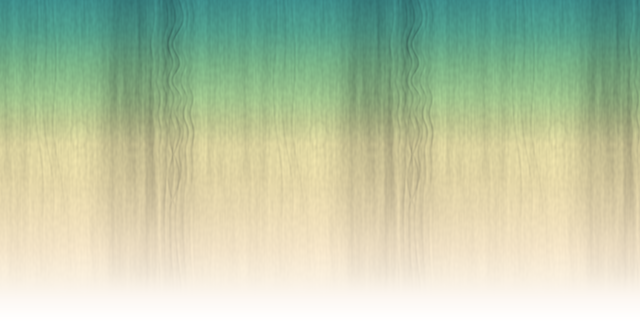
This background is drawn by a WebGL 2 fragment shader. Its source:

```glsl
#version 300 es
precision highp float;
// Stained wood board: a vertical wash from teal through green and sand to white,
// shaded by a wood grain that repeats sideways. The grain is periodic gradient
// noise stretched along y, plus soft veins that wander around a few centre lines.

uniform vec2 u_resolution;
out vec4 fragColor;

const float TILE = 0.729;           // width of one board, in canvas heights
const float BAND_SHADE = 0.13;      // broad dark bands
const float STREAK_SHADE = 0.085;   // medium streaks
const float FIBRE_SHADE = 0.06;     // thin fibres
const float SPECKLE_SHADE = 0.045;  // pores
const float VEIN_SHADE = 0.12;      // wandering veins
const float FADE_LOW = 0.09;        // height where the grain vanishes
const float FADE_HIGH = 0.72;       // height where it is at full strength

// Wash: colour stops and their heights, from bottom to top.
const int STOPS = 12;
const float HEIGHT[STOPS] = float[](0.02, 0.09, 0.16, 0.24, 0.34, 0.45,
                                    0.56, 0.63, 0.70, 0.80, 0.91, 1.0);
const vec3 WASH[STOPS] = vec3[](
  vec3(1.00, 1.00, 1.00), vec3(0.99, 0.97, 0.95), vec3(0.97, 0.93, 0.86),
  vec3(0.95, 0.89, 0.78), vec3(0.91, 0.85, 0.70), vec3(0.87, 0.82, 0.64),
  vec3(0.84, 0.81, 0.61), vec3(0.73, 0.77, 0.56), vec3(0.61, 0.75, 0.54),
  vec3(0.47, 0.69, 0.52), vec3(0.31, 0.61, 0.54), vec3(0.24, 0.55, 0.54));

vec3 wash(float y) {
  vec3 c = WASH[0];
  for (int i = 1; i < STOPS; i++)
    c = mix(c, WASH[i], clamp((y - HEIGHT[i - 1]) / (HEIGHT[i] - HEIGHT[i - 1]), 0.0, 1.0));
  return c;
}

vec2 gradientAt(vec2 cell) {
  vec3 q = fract(cell.xyx * vec3(0.1031, 0.1030, 0.0973));
  q += dot(q, q.yzx + 33.33);
  float a = 6.2832 * fract((q.x + q.y) * q.z);
  return vec2(cos(a), sin(a));
}

// Gradient noise over one board: freq.x is whole, so it wraps at the edges.
float grain(vec2 p, vec2 freq) {
  p *= freq;
  vec2 i = floor(p), f = fract(p);
  vec2 u = f * f * f * (f * (f * 6.0 - 15.0) + 10.0);
  vec4 v;
  for (int k = 0; k < 4; k++) {
    vec2 o = vec2(k & 1, k >> 1);
    vec2 cell = i + o;
    v[k] = dot(gradientAt(vec2(mod(cell.x, freq.x), cell.y + freq.x)), f - o);
  }
  return 1.4 * mix(mix(v.x, v.y, u.x), mix(v.z, v.w, u.x), u.y);
}

float bump(float d, float w) { return exp(-d * d / (w * w)); }

// Dark line with a light edge on its right.
float vein(float d, float w) { return bump(d, w) - 0.55 * bump(d - 2.0 * w, w); }

void main() {
  vec2 p = gl_FragCoord.xy / u_resolution.y;
  float y = p.y;
  float x = fract(p.x / TILE);
  float lineWidth = max(0.0045, 0.7 / (u_resolution.y * TILE));

  // Broad bands, with a sharper dark edge at the left of the cluster.
  float shade = BAND_SHADE * (bump(x - 0.57, 0.12) + 0.6 * bump(x - 0.72, 0.06)
              + 0.5 * bump(x - 0.47, 0.014) - 0.25 * bump(x - 0.27, 0.12));
  shade += 0.05 * bump(x - 0.58, 0.12) * bump(y - 0.69, 0.09);

  // Streaks, fibres and pores from coarse to fine.
  float cluster = 0.55 + 0.8 * bump(x - 0.64, 0.16);
  vec2 g = vec2(x, y);
  shade += STREAK_SHADE * cluster * grain(g, vec2(22.0, 1.3));
  shade += FIBRE_SHADE * cluster * grain(g, vec2(61.0, 3.0));
  shade += 0.6 * FIBRE_SHADE * grain(g, vec2(97.0, 9.0));
  shade += SPECKLE_SHADE * grain(g, vec2(83.0, 58.0));
  shade += 0.02 * grain(g, vec2(3.0, 9.0));

  // Nested veins beside the wavy core; the wave dies out sideways.
  float wave = 0.016 * sin(47.0 * y + 1.6 * sin(9.0 * y)) * smoothstep(0.3, 0.8, y)
             + 0.012 * sin(13.0 * y + 0.6);
  for (int i = -4; i <= 2; i++) {
    float k = float(i);
    float path = 0.745 + 0.027 * k + wave / (1.0 + 0.5 * abs(k));
    float strength = (1.0 - 0.14 * abs(k)) * (0.65 + 0.7 * grain(vec2(0.1 * k, y), vec2(10.0, 4.0)));
    shade += VEIN_SHADE * strength * vein(x - path, lineWidth);
  }

  // Chain of spindle eyes in the core.
  float eye = 0.021 * abs(sin(3.1416 * (y - 0.39) / 0.14));
  float eyeZone = smoothstep(0.34, 0.40, y) * (1.0 - smoothstep(0.64, 0.69, y));
  shade += 0.07 * eyeZone * vein(abs(x - 0.725 - 0.3 * wave) - eye, lineWidth);

  // Faint side veins leaning to the right as they descend.
  for (int i = 0; i < 3; i++) {
    float k = float(i);
    float path = 0.15 + 0.038 * k + 0.035 * smoothstep(0.65, 0.35, y) + 0.007 * sin(15.0 * y + k);
    shade += 0.045 * smoothstep(0.22, 0.4, y) * vein(x - path, lineWidth);
  }

  // Pale oval knot.
  float knot = length((vec2(x, y) - vec2(0.332, 0.59)) / vec2(0.036, 0.042));
  shade += 0.03 * bump(knot - 1.0, 0.16) - 0.02 * (1.0 - smoothstep(0.7, 1.0, knot));

  float fade = smoothstep(FADE_LOW, FADE_HIGH, y) * 0.8 + 0.2 * smoothstep(FADE_LOW, 0.2, y);
  vec3 colour = wash(y) * (1.0 - fade * shade * vec3(1.0, 1.0, 0.9));
  fragColor = vec4(clamp(colour, 0.0, 1.0), 1.0);
}
```
